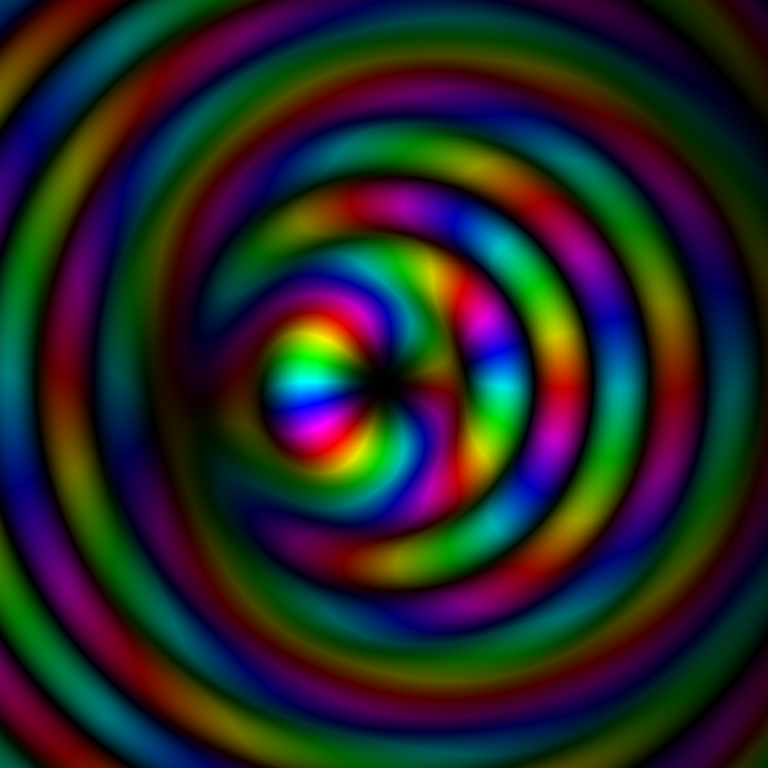
Give the GLSL for this background, as a Shadertoy shader.

```glsl
// Phase-coloured interference of two spinning circular waves around the centre.

const float PI = 3.14159265;
const int   BESSEL_STEPS = 32;    // samples of the Bessel integral

// Each wave: angular order, wavenumber (per half canvas), phase
const float ORDER_A = 3.0;
const float WAVENUMBER_A = 24.2;
const float PHASE_A = 0.17;
const float ORDER_B = 4.0;
const float WAVENUMBER_B = 20.1;
const float PHASE_B = PI;

const float GAIN = 1.55;          // amplitude to brightness

// Integer-order Bessel function from its integral form
float besselJ(float order, float x) {
    float sum = 0.0;
    for (int i = 0; i < BESSEL_STEPS; i++) {
        float t = PI * (float(i) + 0.5) / float(BESSEL_STEPS);
        sum += cos(order * t - x * sin(t));
    }
    return sum / float(BESSEL_STEPS);
}

// Complex value of one rotating circular wave
vec2 spinningWave(float radius, float angle, float order, float wavenumber, float phase) {
    float turn = order * angle + phase;
    return besselJ(order, wavenumber * radius) * vec2(cos(turn), sin(turn));
}

// Fully saturated colour wheel, hue in turns
vec3 hueColor(float hue) {
    vec3 wheel = fract(hue + vec3(0.0, 2.0, 1.0) / 3.0) * 6.0;
    return clamp(abs(wheel - 3.0) - 1.0, 0.0, 1.0);
}

void mainImage(out vec4 fragColor, in vec2 fragCoord) {
    // Centred coordinates, -1 to 1 across the shorter side
    vec2 p = (2.0 * fragCoord - iResolution.xy) / min(iResolution.x, iResolution.y);
    float radius = length(p);
    float angle = atan(p.y, p.x + 1e-6);

    // Superpose the waves
    vec2 field = spinningWave(radius, angle, ORDER_A, WAVENUMBER_A, PHASE_A)
               + spinningWave(radius, angle, ORDER_B, WAVENUMBER_B, PHASE_B);

    // Phase sets the hue, amplitude sets the brightness
    float hue = atan(field.y, field.x + 1e-9) / (2.0 * PI);
    float brightness = min(GAIN * length(field), 1.0);

    fragColor = vec4(hueColor(hue) * brightness, 1.0);
}
```
